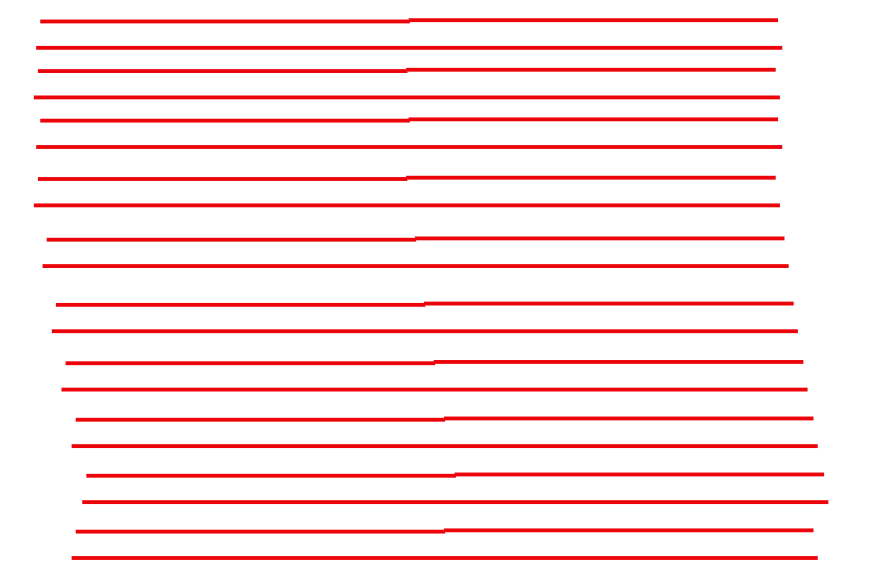
Reproduce this pattern procedurally as a WebGL 1 fragment shader.

```glsl
precision highp float;
// Ten pairs of thin red rules on white: each pair is a two-part stepped rule
// above a slightly longer straight one. Formulas drift the pairs sideways and
// vary the gaps; every rule is a box with analytic pixel coverage.

uniform vec2 u_resolution;

const vec3 PAPER = vec3(1.0);
const vec3 INK = vec3(0.92, 0.02, 0.04);

// Lengths are in units of 1/768 of the canvas width, y measured downwards.
const float CANVAS_WIDTH = 768.0;
const int PAIRS = 10;
const float THICKNESS = 3.3;
const float LONG_LENGTH = 639.5;      // straight lower rule
const float PART_LENGTH = 316.8;      // each part of the stepped rule
const float PART_INSET = 3.5;
const float PART_ADVANCE = 315.6;     // slightly less than the length: overlap
const float LEFT_RISE = 22.6;         // height above the straight rule
const float RIGHT_RISE = 23.7;

const float FIRST_Y = 41.0;
const float TIGHT_GAP = 42.5;         // between the first three pairs
const float LOOSE_GAP = 47.85;        // between the others
const float GAP_SWELL = 8.0;          // extra gap, widest at the sixth pair
const float LEFT_MARGIN = 29.0;
const float ZIGZAG = 2.0;             // sideways jog of the first pairs

// Distance from the straight rule of the previous pair.
float gapBefore(float i) {
    float d = i - 5.0;
    float decay = d < 0.0 ? 0.65 : 1.3;
    float loose = LOOSE_GAP + GAP_SWELL * exp(-decay * abs(d));
    return i < 2.5 ? TIGHT_GAP : loose;
}

// Left end of the straight rule: a zigzag, then a drift out and back.
float leftEdge(float i) {
    float t = max(5.0 - abs(i - 8.0), 0.0);
    float jog = i < 2.5 ? ZIGZAG * (1.0 - mod(i, 2.0)) : 0.0;
    return LEFT_MARGIN + jog + 7.3 * t + 0.2 * t * t;
}

// Share of the pixel at p covered by a rule starting at start.
float ruleCoverage(vec2 p, vec2 start, float len, float pixel) {
    vec2 low = vec2(start.x, start.y - 0.5 * THICKNESS);
    vec2 high = vec2(start.x + len, start.y + 0.5 * THICKNESS);
    vec2 overlap = min(p + 0.5 * pixel, high) - max(p - 0.5 * pixel, low);
    vec2 share = clamp(overlap / pixel, 0.0, 1.0);
    return share.x * share.y;
}

void main() {
    float pixel = CANVAS_WIDTH / u_resolution.x;
    vec2 p = vec2(gl_FragCoord.x, u_resolution.y - gl_FragCoord.y) * pixel;

    float ink = 0.0;
    float y = FIRST_Y;
    for (int n = 0; n < PAIRS; n++) {
        float i = float(n);
        if (n > 0) y += gapBefore(i);
        vec2 base = vec2(leftEdge(i), y);
        vec2 leftPart = base + vec2(PART_INSET, -LEFT_RISE);
        vec2 rightPart = base + vec2(PART_INSET + PART_ADVANCE, -RIGHT_RISE);

        ink = max(ink, ruleCoverage(p, base, LONG_LENGTH, pixel));
        ink = max(ink, ruleCoverage(p, leftPart, PART_LENGTH, pixel));
        ink = max(ink, ruleCoverage(p, rightPart, PART_LENGTH, pixel));
    }

    gl_FragColor = vec4(mix(PAPER, INK, ink), 1.0);
}
```
